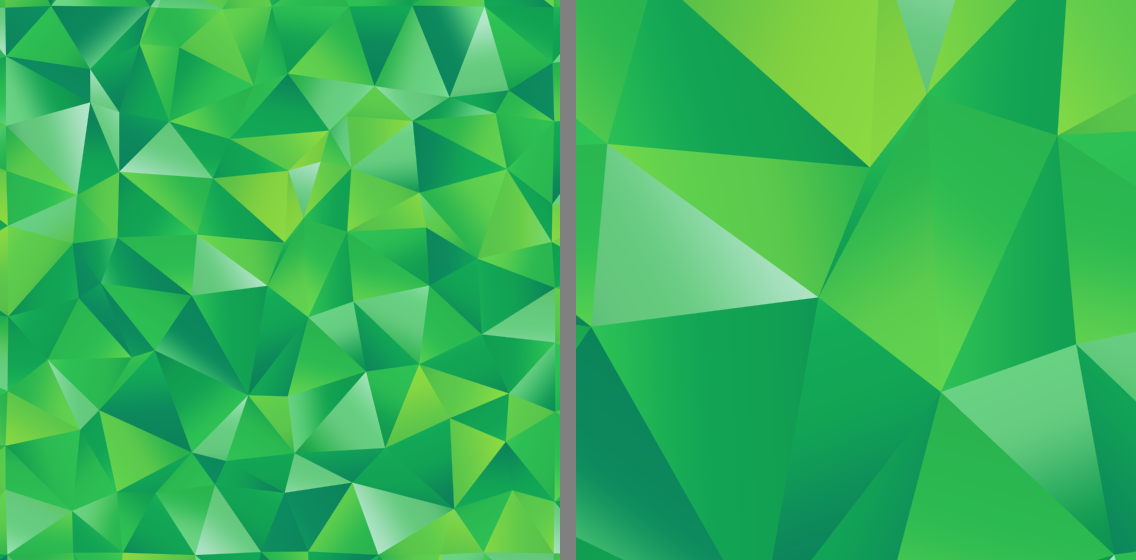
Left: the whole. Right: its middle third, enlarged.
Reproduce this background procedurally as a WebGL 1 fragment shader.

```glsl
precision highp float;
uniform vec2 u_resolution;

#define GRID 9.0       // mesh cells across the canvas
#define MARGIN 0.012   // width of the thin border slivers
#define JITTER 0.44    // random vertex offset, in cells
#define WARP 0.6       // slow drift that varies the facet size
#define MOOD 0.5       // how far tones cluster by region
#define SPREAD 0.9     // tone difference between facets
#define SLOPE 0.26     // tone gradient inside a facet
#define SHEEN 0.07     // brightness gradient inside a facet

vec2 hash2(vec2 p) {
  vec3 q = fract(p.xyx * vec3(0.1031, 0.1030, 0.0973));
  q += dot(q, q.yzx + 33.33);
  return fract((q.xx + q.yz) * q.zy);
}

float cornerSlope(vec2 cell, vec2 corner, vec2 f) {
  float angle = 6.2832 * hash2(cell + corner + 71.0).x;
  return dot(vec2(cos(angle), sin(angle)), f - corner);
}

float gradientNoise(vec2 p) {
  vec2 i = floor(p), f = fract(p);
  vec2 s = f * f * f * (f * (f * 6.0 - 15.0) + 10.0);
  float low = mix(cornerSlope(i, vec2(0, 0), f), cornerSlope(i, vec2(1, 0), f), s.x);
  float high = mix(cornerSlope(i, vec2(0, 1), f), cornerSlope(i, vec2(1, 1), f), s.x);
  return mix(low, high, s.y);
}

// Mesh vertex in cell units; the outer rows stay close to the canvas border.
vec2 meshVertex(vec2 id) {
  vec2 drift = vec2(gradientNoise(id * 0.27), gradientNoise(id * 0.27 + 40.0));
  vec2 offset = JITTER * (2.0 * hash2(id + 13.0) - 1.0) + WARP * drift;
  vec2 inner = step(0.5, abs(id)) * step(0.5, abs(id - GRID));
  return id + offset * mix(vec2(0.06), vec2(1.0), inner);
}

// Tone ramp from deep teal to lime, with some cool mint and pale facets.
vec3 palette(float tone, float cool) {
  vec3 c = mix(vec3(0.05, 0.54, 0.37), vec3(0.07, 0.64, 0.33), smoothstep(0.0, 0.22, tone));
  c = mix(c, vec3(0.17, 0.73, 0.32), smoothstep(0.29, 0.49, tone));
  c = mix(c, vec3(0.36, 0.79, 0.30), smoothstep(0.62, 0.82, tone));
  c = mix(c, vec3(0.52, 0.82, 0.25), smoothstep(0.88, 1.15, tone));
  c = mix(c, vec3(0.40, 0.80, 0.50), smoothstep(0.82, 0.92, cool));
  return mix(c, vec3(0.66, 0.86, 0.75), smoothstep(0.95, 1.06, cool));
}

vec3 facetColor(vec2 p, vec2 center, vec2 seed) {
  vec2 pick = hash2(seed + 5.0);
  float angle = 6.2832 * hash2(seed + 29.0).x;
  float ramp = dot(p - center, vec2(cos(angle), sin(angle)));
  float tone = 0.5 + MOOD * gradientNoise(center * 0.3 + 7.0)
             + SPREAD * (pick.x - 0.5) + SLOPE * ramp;
  return palette(tone, pick.y + 0.5 * SLOPE * ramp) * (1.0 + SHEEN * ramp);
}

// Signed distance to the line a-b, negative on its left.
float edgeDistance(vec2 p, vec2 a, vec2 b) {
  vec2 e = b - a;
  return dot(p - a, vec2(e.y, -e.x)) / max(length(e), 0.0001);
}

float turn(vec2 a, vec2 b, vec2 c) {
  return (b.x - a.x) * (c.y - a.y) - (b.y - a.y) * (c.x - a.x);
}

// Adds a facet's color weighted by its pixel coverage.
void addFacet(inout vec4 sum, vec2 p, vec2 a, vec2 b, vec2 c, vec2 seed, float pixel) {
  float d = max(edgeDistance(p, a, b), max(edgeDistance(p, b, c), edgeDistance(p, c, a)));
  float cover = clamp(0.5 - d / pixel, 0.0, 1.0);
  if (cover > 0.0) {
    sum += cover * vec4(facetColor(p, (a + b + c) / 3.0, seed), 1.0);
  }
}

void main() {
  float cellScale = GRID / (1.0 - 2.0 * MARGIN);
  float size = min(u_resolution.x, u_resolution.y);
  vec2 p = (gl_FragCoord.xy / size - MARGIN) * cellScale;
  float pixel = 1.2 * cellScale / size;

  vec4 sum = vec4(0.0);
  for (int y = -1; y <= 1; y++) {
    for (int x = -1; x <= 1; x++) {
      vec2 id = floor(p) + vec2(x, y);
      vec2 a = meshVertex(id);
      vec2 b = meshVertex(id + vec2(1, 0));
      vec2 c = meshVertex(id + vec2(1, 1));
      vec2 d = meshVertex(id + vec2(0, 1));

      // Split along the shorter diagonal that lies inside the quad.
      bool acInside = min(turn(a, b, c), turn(a, c, d)) > 0.0;
      bool bdInside = min(turn(a, b, d), turn(b, c, d)) > 0.0;
      bool acShorter = distance(a, c) < distance(b, d);
      if (acInside && (acShorter || !bdInside)) {
        addFacet(sum, p, a, b, c, id, pixel);
        addFacet(sum, p, a, c, d, id + 50.5, pixel);
      } else {
        addFacet(sum, p, a, b, d, id, pixel);
        addFacet(sum, p, b, c, d, id + 50.5, pixel);
      }
    }
  }
  gl_FragColor = vec4(sum.rgb / max(sum.a, 0.001), 1.0);
}
```
